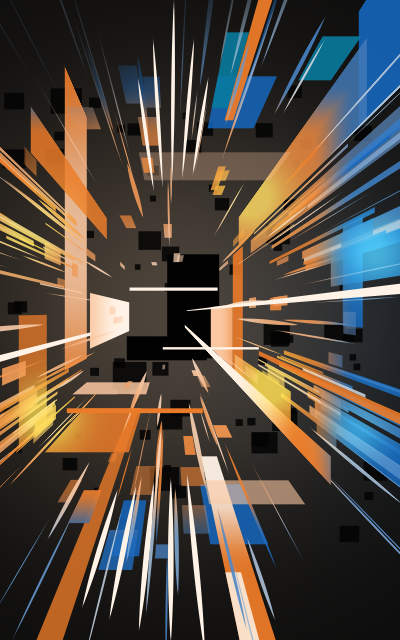
This background is drawn by a Shadertoy shader. Its source:

```glsl
// Exploding corridor: glowing panels and light shards racing out of a dark vanishing point.
// Lengths are in hundredths of the canvas width, from the vanishing point.
const vec3 WHITE = vec3(1, .95, .9);
const vec3 PEACH = vec3(.98, .78, .63);
const vec3 ORANGE = vec3(.92, .48, .16);
const vec3 YELLOW = vec3(1, .87, .32);
const vec3 BLUE = vec3(.08, .4, .74);
const vec3 CYAN = vec3(.3, .79, .98);
const vec3 TEAL = vec3(.03, .48, .62);

vec4 hash4(float n) {
    vec4 p = fract(n * vec4(.1031, .1030, .0973, .1099));
    p += dot(p, p.wzxy + 33.33);
    return fract((p.xxyz + p.yzzw) * p.zywx);
}

float spot(vec2 q, vec2 centre, float radius) {
    vec2 d = (q - centre) / radius;
    return exp(-dot(d, d));
}

// Smooth edge, one pixel wide
float cover(float d) { return clamp(d * iResolution.x / 100. + .5, 0., 1.); }

float block(vec2 q, vec2 centre, vec2 halfSize) {
    vec2 d = halfSize - abs(q - centre);
    return cover(d.x) * cover(d.y);
}

// Perspective panel; w.x points outward, r = near, far, low slope, high slope
void paint(inout vec3 c, vec3 tint, float alpha, vec2 w, vec4 r) {
    float a = cover(w.x - r.x) * cover(r.y - w.x)
            * cover(w.y - r.z * w.x) * cover(r.w * w.x - w.y);
    c = mix(c, tint, alpha * a);
}

// Bundle of beams between two slopes
void fan(inout vec3 c, vec3 light, vec2 w, float low, float high, float seed) {
    for (float i = 0.; i < 13.; i++) {
        vec4 h = hash4(i + seed);
        float s = mix(low, high, h.x), near = mix(17., 36., h.y);
        vec4 r = vec4(near, near * mix(1.3, 2.4, h.w), s, s + mix(.01, .07, h.w * h.y));
        paint(c, mix(light, WHITE, .8 * h.z * h.z), .85, w, r);
    }
}

// Shard of light, pointed at both ends
float shard(vec2 w, float near, float far, float slope, float width) {
    float t = clamp((w.x - near) / (far - near), 0., 1.);
    float halfWidth = width * 4. * t * (1. - t);
    return cover(halfWidth - abs(w.y - slope * w.x)) * min(halfWidth * iResolution.x / 50., 1.);
}

// Wall coordinates: 0 right, 1 left, 2 ceiling, 3 floor
vec2 wallSpace(vec2 q, int wall) {
    if (wall < 2) return wall == 0 ? q : vec2(-q.x, q.y);
    return wall == 2 ? q.yx : vec2(-q.y, q.x);
}

// White core, orange middle, blue rim, with hot spots
vec3 lightColor(vec2 q) {
    float r = length(q);
    vec3 c = mix(WHITE, PEACH, smoothstep(8., 18., r));
    c = mix(c, ORANGE, smoothstep(15., 27., r));
    float hot = spot(q, vec2(-35, 20), 9.) + spot(q, vec2(-31, -26), 8.)
              + spot(q, vec2(20, 29), 9.) + spot(q, vec2(25, -18), 8.);
    c = mix(c, YELLOW, min(1.3 * hot, 1.));
    c = mix(c, BLUE, smoothstep(35., 46., max(q.x, abs(q.y) * .8)));
    return mix(c, CYAN, spot(q, vec2(51, 15), 10.) + .7 * spot(q, vec2(47, -29), 8.));
}

void mainImage(out vec4 fragColor, in vec2 fragCoord) {
    vec2 q = (fragCoord / iResolution.xy - vec2(.427, .512)) * vec2(100, 160);
    vec2 R = q, L = wallSpace(q, 1), U = wallSpace(q, 2), D = wallSpace(q, 3);
    vec3 light = lightColor(q);

    // Smoky backdrop with dark blocks
    vec3 c = mix(vec3(.045), vec3(.3, .26, .22), exp(-dot(q, q) / 2900.));
    c += vec3(0, .03, .06) * spot(q, vec2(50, -5), 40.);
    for (int i = 0; i < 76; i++) {
        vec4 h = hash4(float(i) + 11.);
        vec2 size = mix(vec2(.7), vec2(5, 4), h.zw * h.wz);
        c = mix(c, vec3(.012), .85 * block(q, (h.xy - .5) * vec2(94, 112) + vec2(5, 0), size));
    }
    c = mix(c, vec3(.008), block(q, vec2(5.6, 1.5), vec2(6.5, 13)));
    c = mix(c, vec3(.008), block(q, vec2(-1, -9), vec2(10, 3)));

    // Left wall
    paint(c, mix(PEACH, ORANGE, smoothstep(5., 45., abs(q.y - 18.))), .9, L, vec4(21, 26.5, -.55, 2.32));
    paint(c, light, .85, L, vec4(16, 35, 1.14, 1.47));
    paint(c, light, .75, L, vec4(31, 38, -.9, -.02));
    fan(c, light, L, .2, 1., 31.);
    fan(c, light, L, -1., -.55, 57.);
    paint(c, mix(WHITE, PEACH, smoothstep(13., 22., L.x)), 1., L, vec4(10.4, 20.2, -.45, .24));

    // Right wall
    paint(c, BLUE, .9, R, vec4(47, 58, .98, 1.6));
    paint(c, mix(light, PEACH, .2), .85, R, vec4(17, 49, .98, 1.4));
    paint(c, mix(light, PEACH, .3), .75, R, vec4(20, 58, .74, .9));
    paint(c, light, .85, R, vec4(43, 48, -.08, .5));
    paint(c, light, .85, R, vec4(40, 58, .16, .4));
    paint(c, mix(PEACH, ORANGE, smoothstep(12., 19., R.x)), 1., R, vec4(10, 15.5, -.9, .13));
    paint(c, ORANGE, .9, R, vec4(15.5, 18, -1, .92));
    paint(c, light, .85, R, vec4(16, 30, -.95, -.66));
    paint(c, light, .9, R, vec4(36, 58, -.73, -.6));
    fan(c, light, R, .3, .95, 83.);
    fan(c, light, R, -.8, -.3, 109.);

    // Ceiling
    paint(c, PEACH, .3, U, vec4(33, 40, -.2, .75));
    paint(c, BLUE, .85, U, vec4(46, 59, .2, .45));
    paint(c, TEAL, .9, U, vec4(51, 70, .2, .28));
    paint(c, TEAL, .9, U, vec4(58, 69, .55, .69));
    paint(c, ORANGE, .95, U, vec4(48, 79, .28, .325));

    // Floor
    paint(c, light, .85, D, vec4(24, 35, -.9, -.3));
    paint(c, PEACH, .85, D, vec4(17.5, 20.5, -1.2, -.3));
    paint(c, BLUE, .85, D, vec4(43, 58, .17, .42));
    paint(c, BLUE, .85, D, vec4(47, 61, -.25, -.13));
    paint(c, ORANGE, .8, D, vec4(24, 82, -.41, -.33));
    paint(c, mix(WHITE, ORANGE, smoothstep(42., 65., D.x)), .95, D, vec4(36, 82, .21, .32));
    paint(c, WHITE, .85, D, vec4(65, 82, .21, .27));
    paint(c, PEACH, .6, D, vec4(42, 48, .2, .7));

    // Scattered tiles and shards
    float fade = 1. - .8 * smoothstep(45., 75., q.y - .6 * q.x);
    for (int i = 0; i < 160; i++) {
        vec4 h = hash4(float(i) + 3.), g = hash4(float(i) + 211.);
        bool isSide = i % 4 < 2;
        vec2 w = wallSpace(q, i % 4);
        float near = mix(11., isSide ? 44. : 62., h.x);
        float slope = (2. * h.z - 1.) * (isSide ? 1.15 : .6);
        if (i % 3 == 0) {
            float spread = mix(.02, .07, g.x);
            vec4 r = vec4(near, near * mix(1.06, 1.2, h.y), slope - spread, slope + spread);
            paint(c, mix(light, PEACH, .4 * g.z), fade * mix(.5, .95, g.y), w, r);
        } else {
            float a = shard(w, near, near * mix(1.3, 2.1, h.y), slope, mix(.12, .65, g.x * g.x));
            c = mix(c, mix(light, WHITE, .8 * g.z), fade * .9 * a);
        }
    }

    // Bright blades and bars
    paint(c, WHITE, 1., R, vec4(4, 58, .08, .125));
    paint(c, mix(WHITE, light, smoothstep(15., 32., R.x)), 1., R, vec4(3.5, 40, -1.08, -.9));
    paint(c, ORANGE, .9, R, vec4(22, 58, -.49, -.44));
    paint(c, WHITE, 1., L, vec4(20, 43, -.29, -.25));
    c = mix(c, WHITE, block(q, vec2(.7, 5.8), vec2(11, .4)));
    c = mix(c, WHITE, block(q, vec2(10, -9), vec2(12, .3)));
    c = mix(c, ORANGE, block(q, vec2(-9, -24.6), vec2(17, .6)));
    for (float k = -2.; k < 3.; k++) {
        c = mix(c, WHITE, shard(U, 32. + k, 79. - 10. * abs(k), .01 + .075 * k, .45));
        c = mix(c, WHITE, shard(D, 42. + k, 80. - 3. * k, -.1 - .1 * k, .7));
    }
    fragColor = vec4(c, 1);
}
```
